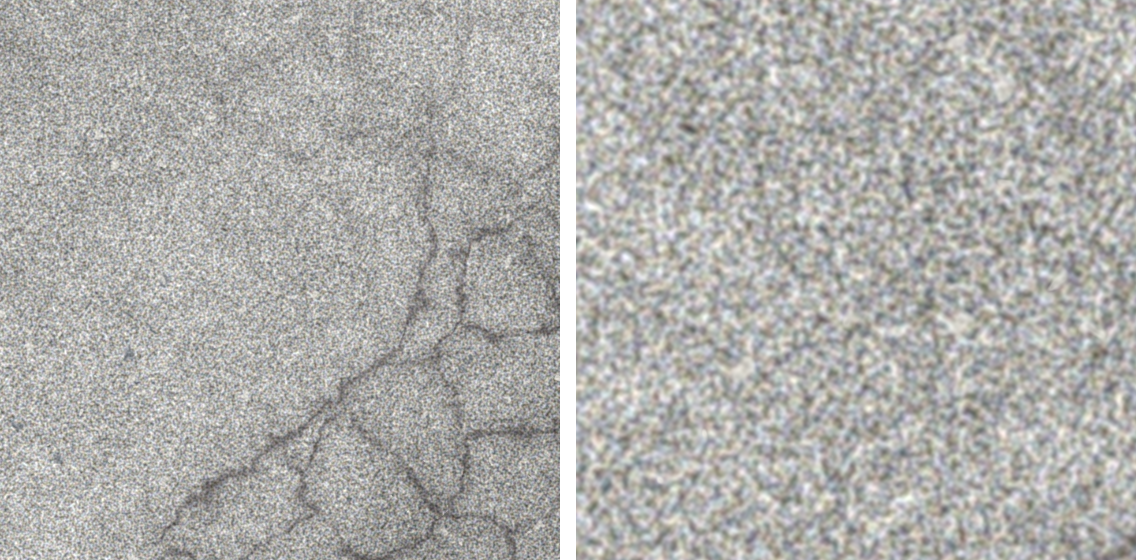
Left: the whole. Right: its middle third, enlarged.
Reproduce this texture procedurally as a WebGL 1 fragment shader.

```glsl
precision highp float;
uniform vec2 u_resolution;

const vec3 STONE_GREY = vec3(0.699, 0.697, 0.686);
const vec3 WARM_SHIFT = vec3(0.06, 0.01, -0.10);
const vec3 ROSE_SHIFT = vec3(0.05, -0.03, 0.03);
const vec3 PIT_BLUE = vec3(0.43, 0.46, 0.50);
const vec3 CHIP_CREAM = vec3(0.90, 0.89, 0.86);
const vec3 CRACK_TINT = vec3(0.36, 0.38, 0.37);

vec2 hash2(vec2 cell) {
  vec3 q = fract(cell.xyx * vec3(0.1031, 0.1030, 0.0973));
  q += dot(q, q.yzx + 33.33);
  return fract((q.xx + q.yz) * q.zy);
}

float cornerSlope(vec2 cell, vec2 corner, vec2 f) {
  float angle = 6.2832 * hash2(cell + corner).x;
  return dot(vec2(cos(angle), sin(angle)), f - corner);
}

float gradientNoise(vec2 p) {
  vec2 cell = floor(p);
  vec2 f = p - cell;
  vec2 u = f * f * f * (f * (f * 6.0 - 15.0) + 10.0);
  float low = mix(cornerSlope(cell, vec2(0.0, 0.0), f),
                  cornerSlope(cell, vec2(1.0, 0.0), f), u.x);
  float high = mix(cornerSlope(cell, vec2(0.0, 1.0), f),
                   cornerSlope(cell, vec2(1.0, 1.0), f), u.x);
  return mix(low, high, u.y);
}

vec2 rotate(vec2 p, float angle) {
  float c = cos(angle), s = sin(angle);
  return vec2(c * p.x - s * p.y, s * p.x + c * p.y);
}

vec2 warp(vec2 p, float frequency, float amount) {
  vec2 q = p * frequency;
  return p + amount * vec2(gradientNoise(q + 17.3), gradientNoise(q + 71.9));
}

// Distance to the border between the two nearest cell centres
float cellBorder(vec2 p, float frequency) {
  vec2 q = p * frequency;
  vec2 cell = floor(q);
  vec2 nearest = vec2(9.0), second = vec2(9.0);
  for (int y = -1; y <= 1; y++) {
    for (int x = -1; x <= 1; x++) {
      vec2 id = cell + vec2(float(x), float(y));
      vec2 offset = id + 0.1 + 0.8 * hash2(id + 40.0) - q;
      if (dot(offset, offset) < dot(nearest, nearest)) {
        second = nearest;
        nearest = offset;
      } else if (dot(offset, offset) < dot(second, second)) {
        second = offset;
      }
    }
  }
  return dot(0.5 * (nearest + second), normalize(second - nearest)) / frequency;
}

// Signed offset from the long crack that climbs and then turns upright
float mainCrack(vec2 p) {
  float x = mix(0.22, 0.76, smoothstep(-0.1, 0.5, p.y));
  return (p.x - x) * mix(0.62, 1.0, smoothstep(0.35, 0.55, p.y));
}

float crackLine(float d, float width) {
  float core = exp(-d * d / (width * width));
  return 0.65 * core + 0.38 * exp(-abs(d) / (4.5 * width));
}

// Sparse soft spots, one at most in each cell
float spots(vec2 p, float frequency, float share, float radius) {
  vec2 q = warp(p, 70.0, 0.012) * frequency;
  vec2 id = floor(q);
  vec2 centre = 0.3 + 0.4 * hash2(id + 11.0);
  vec2 pick = hash2(id + 93.0);
  float size = radius * mix(0.5, 1.3, pick.y);
  float d = length(q - id - centre);
  return step(pick.x, share) * (1.0 - smoothstep(0.3 * size, size, d));
}

void main() {
  vec2 p = gl_FragCoord.xy / u_resolution.y;

  // Fine grain, clustered grain and broad tone
  float grain = 0.26 * gradientNoise(p * 150.0)
              + 0.25 * gradientNoise(rotate(p, 0.6) * 225.0 + 50.0);
  float clusters = 0.13 * gradientNoise(rotate(p, 0.9) * 80.0 + 23.0)
                 + 0.08 * gradientNoise(rotate(p, 0.4) * 42.0 + 61.0);
  float tone = 0.07 * gradientNoise(p * 5.0) + 0.07 * gradientNoise(rotate(p, 0.5) * 19.0);
  float warmth = gradientNoise(rotate(p, 1.1) * 125.0 + 9.0);
  float rose = gradientNoise(rotate(p, 0.3) * 150.0 + 31.0);

  // Crack network, strong at the lower right and faint at the upper left
  vec2 bent = warp(warp(p, 11.0, 0.035), 42.0, 0.015);
  float side = mainCrack(bent);
  float width = 0.0056 + 0.005 * gradientNoise(p * 16.0 + 5.0);
  float broken = smoothstep(-0.35, 0.15, gradientNoise(p * 8.0 + 3.0));
  float lower = 1.0 - smoothstep(0.5, 0.9, p.y);
  float right = smoothstep(0.0, 0.04, side) * mix(0.35, 0.95, lower);
  float left = 0.4 * smoothstep(0.5, 0.65, p.y) * smoothstep(0.3, 0.45, p.x);
  float network = crackLine(cellBorder(bent, 5.2), width)
                * max(right, left) * mix(0.45, 1.0, broken);
  float trunk = crackLine(side, width) * mix(0.4, 0.9, lower)
              * smoothstep(0.0, 0.08, p.y) * (1.0 - smoothstep(0.8, 0.92, p.y));
  float crack = max(network, trunk);

  // Worn shade beside the cracks and in the upper left corner
  float shade = 0.085 * smoothstep(-0.02, 0.3, side) * lower
              + 0.055 * smoothstep(0.5, 1.0, p.y) * (1.0 - smoothstep(0.0, 0.5, p.x));

  vec3 color = STONE_GREY + grain + clusters + tone - shade;
  color += WARM_SHIFT * warmth + ROSE_SHIFT * rose;
  color = mix(color, PIT_BLUE + 0.5 * grain, 0.7 * spots(p, 15.0, 0.045, 0.2));
  color = mix(color, CHIP_CREAM + 0.4 * grain, 0.75 * spots(p + 0.37, 34.0, 0.1, 0.27));
  color *= 1.0 - CRACK_TINT * crack;
  gl_FragColor = vec4(clamp(color, 0.0, 1.0), 1.0);
}
```
